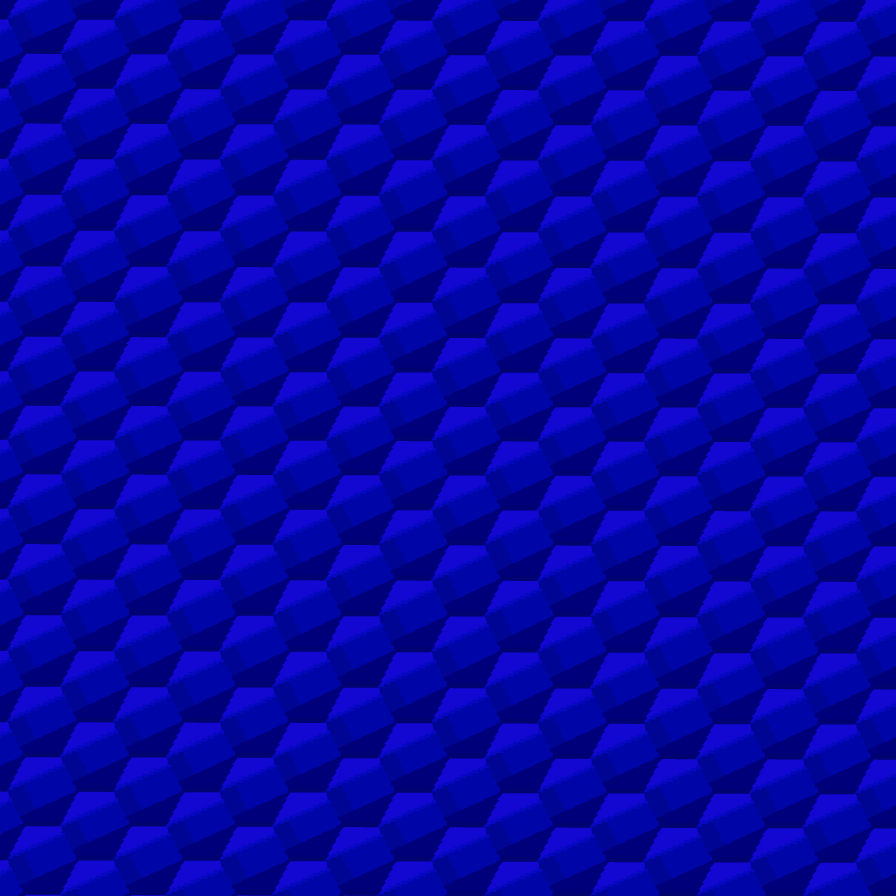
A Shadertoy shader for this pattern:

```glsl
// Flat colour of one faceted hexagon; local.y points down, id varies the ridges
vec3 facetColor(vec2 local, vec2 id) {
    float wobble = 0.012 * sin(dot(id, vec2(12.7, 7.3)));

    // Stepped ridge below the lit cap, straight ridge above the shadow
    float steppedX = (floor(local.x * 9.0) + 0.5) / 9.0;
    float cap = -0.222 - 0.337 * steppedX + wobble - local.y;
    float shadow = local.y - 0.202 + 0.352 * local.x + wobble;
    float leftSide = 0.5 * local.y - 0.75 * local.x;

    vec3 color = vec3(0.0, 0.02, 0.66);
    color = mix(color, vec3(0.0, 0.02, 0.58), smoothstep(0.20, 0.24, leftSide));
    if (shadow > 0.0) {
        color = mix(vec3(0.0, 0.0, 0.48), vec3(0.0, 0.01, 0.44), smoothstep(0.40, 0.46, local.y));
    }
    if (cap > 0.0) {
        color = mix(vec3(0.02, 0.03, 0.75), vec3(0.07, 0.03, 0.82), smoothstep(0.04, 0.06, cap));
    }
    return color;
}

// Distance from a hexagon centre, 0.5 on its border
float hexRadius(vec2 p) {
    p = abs(p);
    return max(p.y, 0.75 * p.x + 0.5 * p.y);
}

vec3 hexWeave(vec2 uv) {
    // Slight tilt and uneven row spacing
    float down = 1.0 - uv.y;
    down += 0.0017 * sin(13.4 * down) - 0.003 * uv.x;
    vec2 grid = vec2((uv.x - 0.4023) / 0.05915, (down - 0.0222) / 0.0782);

    // Fine teeth on the slanted sides
    grid.x += 0.04 * (fract(grid.y * 10.0) - 0.5);

    // Nearest centre of two interleaved lattices
    vec2 pitch = vec2(2.0, 1.0);
    vec2 offset = vec2(1.0, 0.5);
    vec2 evenId = round(grid / pitch) * pitch;
    vec2 oddId = round((grid - offset) / pitch) * pitch + offset;
    bool isEven = hexRadius(grid - evenId) < hexRadius(grid - oddId);
    vec2 id = isEven ? evenId : oddId;
    return facetColor(grid - id, id);
}

void mainImage(out vec4 fragColor, in vec2 fragCoord) {
    // Average a 4 by 4 block of samples for smooth edges
    vec3 total = vec3(0.0);
    for (int i = 0; i < 16; i++) {
        vec2 jitter = (vec2(i % 4, i / 4) - 1.5) * 0.3;
        total += hexWeave((fragCoord + jitter) / iResolution.xy);
    }
    fragColor = vec4(total / 16.0, 1.0);
}
```
